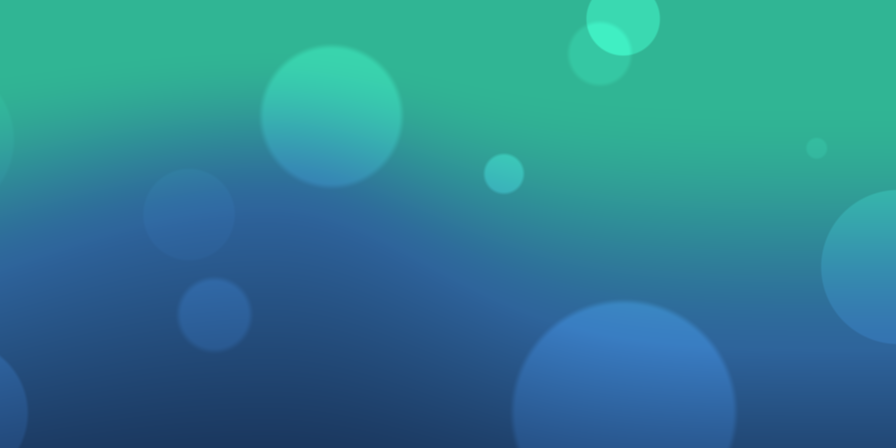
This background is drawn by a WebGL 1 fragment shader. Its source:

```glsl
precision highp float;
// Soft bokeh discs over a green-to-navy gradient. A lopsided swell raises the
// blue layer left of centre; each disc then brightens the colour beneath it.
// Lengths are in canvas heights, and x is scaled to run from 0 to 2.
uniform vec2 u_resolution;

// Vertical three-colour gradient whose levels follow the swell
vec3 backdrop(vec2 p) {
  float offset = p.x - 0.6;
  float reach = offset < 0.0 ? 0.8 : 0.5;
  float swell = exp(-offset * offset / (reach * reach));

  float greenLevel = 0.78 + 0.12 * swell;
  float blueLevel = 0.22 + 0.32 * swell;
  float depth = (blueLevel - p.y) / (0.36 + 0.20 * swell);

  vec3 green = vec3(0.19, 0.71, 0.58);
  vec3 blue = vec3(0.18, 0.39, 0.61);
  vec3 navy = vec3(0.10, 0.21, 0.36);
  vec3 lower = mix(blue, navy, clamp(depth, 0.0, 1.0));
  return mix(lower, green, smoothstep(blueLevel - 0.04, greenLevel, p.y));
}

// Brightness factor of one disc with a feathered rim
float disc(vec2 p, vec2 center, float radius, float feather, float gain) {
  float edge = max(feather, 1.0 / u_resolution.y);
  float d = length(p - center) - radius;
  return 1.0 + gain * (1.0 - smoothstep(-edge, edge, d));
}

void main() {
  vec2 p = gl_FragCoord.xy / u_resolution * vec2(2.0, 1.0);
  vec3 color = backdrop(p);

  // Large discs
  color *= disc(p, vec2(0.740, 0.740), 0.157, 0.009, 0.17);
  color *= disc(p, vec2(1.393, 0.078), 0.249, 0.009, 0.25);
  color *= disc(p, vec2(2.005, 0.404), 0.172, 0.003, 0.14);
  color *= disc(p, vec2(-0.099, 0.078), 0.161, 0.005, 0.22);
  color *= disc(p, vec2(-0.141, 0.688), 0.172, 0.005, 0.04);

  // Medium discs
  color *= disc(p, vec2(0.422, 0.521), 0.102, 0.004, 0.05);
  color *= disc(p, vec2(0.479, 0.297), 0.081, 0.009, 0.21);
  color *= disc(p, vec2(1.391, 0.958), 0.082, 0.003, 0.20);
  color *= disc(p, vec2(1.339, 0.880), 0.070, 0.007, 0.10);

  // Small discs
  color *= disc(p, vec2(1.125, 0.612), 0.044, 0.005, 0.23);
  color *= disc(p, vec2(1.823, 0.669), 0.023, 0.004, 0.07);

  gl_FragColor = vec4(color, 1.0);
}
```
